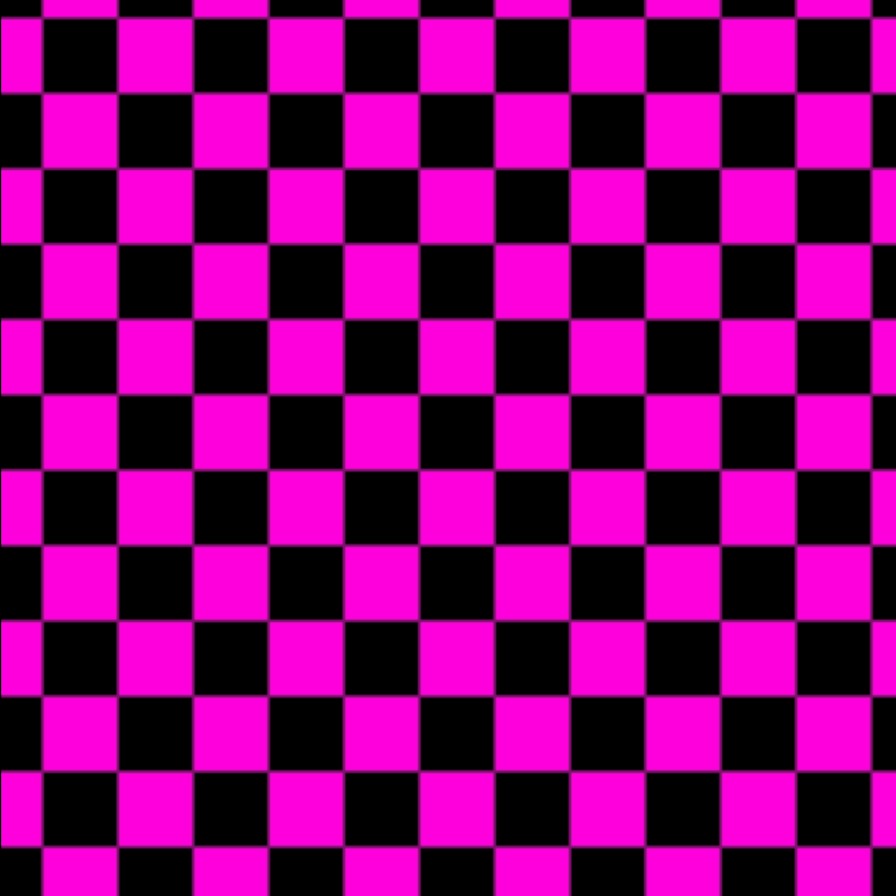
Write a WebGL 1 fragment shader that draws this pattern.

```glsl
precision highp float;

// Magenta and black checkerboard, just under twelve squares each way.
// Squares alternate by the parity of their cell index; the distance to the
// nearest grid line softens each seam and mutes its colour slightly.

uniform vec2 u_resolution;

// Magenta share at a point: 0 in black squares, 1 in magenta, 0.5 on a seam.
float checker(vec2 uv, float softness) {
  const float side = 0.0841;
  vec2 grid = (uv - vec2(0.0475, 0.0547)) / side;
  vec2 cell = floor(grid);
  vec2 toLine = (0.5 - abs(fract(grid) - 0.5)) * side;
  vec2 inside = smoothstep(0.0, softness, toLine);
  float parity = mod(cell.x + cell.y, 2.0) * 2.0 - 1.0;
  return 0.5 + 0.5 * parity * inside.x * inside.y;
}

void main() {
  vec2 uv = gl_FragCoord.xy / u_resolution;
  float pixel = 1.0 / min(u_resolution.x, u_resolution.y);
  float ink = checker(uv, max(0.0032, pixel));

  // Thin dark border along the left side
  ink *= smoothstep(-0.5 * pixel, 0.5 * pixel, uv.x - 0.0015);

  vec3 colour = mix(vec3(0.005, 0.0, 0.005), vec3(0.995, 0.0, 0.86), ink);

  // A little green greys the magenta side of each seam
  colour.g += 0.5 * ink * ink * (1.0 - ink);

  gl_FragColor = vec4(colour, 1.0);
}
```
